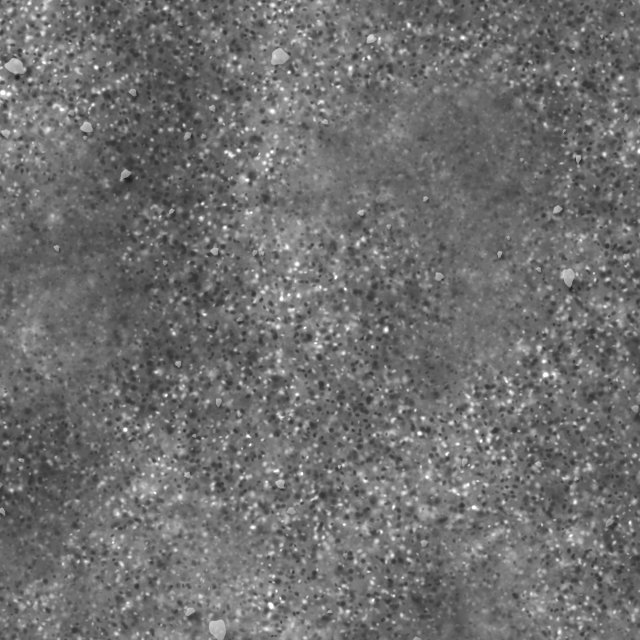
Reproduce this texture procedurally as a Shadertoy shader.

```glsl
// Grey gritty soil: soft tonal patches, fine signed grains and a few pale pebbles.

#define BASE_TONE 0.421
#define PATCH_SCALE 5.0
#define PATCH_CONTRAST 0.17
#define CLUMP_SCALE 36.0
#define CLUMP_CONTRAST 0.10
#define GRAIN_SCALE 82.0
#define GRAIN_CONTRAST 0.18
#define GRIT_SCALE 132.0
#define GRIT_CONTRAST 0.25
#define PEBBLE_TONE 0.68
#define PEBBLE_GRID 9.0
#define PEBBLE_CHANCE 0.2

const float TAU = 6.2831853;

vec4 hash4(vec2 cell) {
    vec4 h = fract(cell.xyxy * vec4(0.1031, 0.1030, 0.0973, 0.1099));
    h += dot(h, h.wzxy + 33.33);
    return fract((h.xxyz + h.yzzw) * h.zywx);
}

float valueNoise(vec2 p) {
    vec2 cell = floor(p);
    vec2 f = fract(p);
    f = f * f * (3.0 - 2.0 * f);
    float low = mix(hash4(cell).x, hash4(cell + vec2(1, 0)).x, f.x);
    float high = mix(hash4(cell + vec2(0, 1)).x, hash4(cell + vec2(1, 1)).x, f.x);
    return mix(low, high, f.y);
}

// Cellular grains: one light or dark elliptical fleck per cell, summed.
float grains(vec2 p) {
    vec2 cell = floor(p);
    float sum = 0.0;
    for (int y = -1; y <= 1; y++)
    for (int x = -1; x <= 1; x++) {
        vec2 id = cell + vec2(x, y);
        vec4 place = hash4(id + 17.0);
        vec4 look = hash4(id + 251.0);
        vec2 offset = p - id - place.xy;
        float angle = TAU * place.z;
        vec2 axis = vec2(cos(angle), sin(angle));
        float radius = mix(0.5, 1.0, place.w);
        vec2 local = vec2(dot(offset, axis), dot(offset, vec2(-axis.y, axis.x)));
        local.y *= mix(1.0, 1.6, look.y);
        float falloff = max(0.0, 1.0 - dot(local, local) / (radius * radius));
        float weight = 2.0 * look.x - 1.0;
        sum += weight * abs(weight) * falloff * falloff;
    }
    return sum;
}

// Scatters lumpy stones, lit from the upper left, over the given tone.
float addPebbles(float tone, vec2 uv, float grid, float chance, vec2 sizes) {
    vec2 cell = floor(uv * grid);
    for (int y = -1; y <= 1; y++)
    for (int x = -1; x <= 1; x++) {
        vec2 id = cell + vec2(x, y);
        vec4 place = hash4(id + grid * 7.0);
        vec4 look = hash4(id + grid * 13.0 + 91.0);
        if (place.z > chance) continue;
        float radius = mix(sizes.x, sizes.y, place.w * place.w);
        vec2 offset = (uv - (id + place.xy) / grid) / radius;
        float turn = TAU * look.x;
        vec2 axis = vec2(cos(turn), sin(turn));
        vec2 local = vec2(dot(offset, axis), dot(offset, vec2(-axis.y, axis.x)));
        local.y *= mix(1.0, 1.7, look.y);
        float angle = atan(local.y, local.x);
        float lumps = 0.12 * sin(3.0 * angle + turn) + 0.06 * sin(5.0 * angle);
        float dist = length(local) * (1.0 + lumps);
        float softness = 0.0016 / radius;

        float shadow = 1.0 - smoothstep(0.4, 1.5, length(offset - vec2(0.4, -0.7)));
        tone -= 0.13 * shadow;
        float light = dot(offset, vec2(-0.05, 0.07));
        float stone = PEBBLE_TONE + 0.14 * (look.z - 0.5) + light;
        float cover = 1.0 - smoothstep(1.0 - softness, 1.0 + softness, dist);
        tone = mix(tone, stone + 0.25 * (tone - BASE_TONE), cover * 0.92);
    }
    return tone;
}

void mainImage(out vec4 fragColor, in vec2 fragCoord) {
    vec2 uv = fragCoord / iResolution.y;

    // Broad light and dark patches
    float patches = valueNoise(uv * PATCH_SCALE + 3.7) - 0.5;
    patches += 0.5 * (valueNoise(uv * PATCH_SCALE * 2.2 + 41.3) - 0.5);
    patches += 0.35 * (valueNoise(uv * PATCH_SCALE * 4.7 + 83.1) - 0.5);

    // Smooth areas alternate with rough, gritty ones
    float roughness = 0.65 * valueNoise(uv * 4.5 + 127.6);
    roughness += 0.35 * valueNoise(uv * 13.0 + 61.2);
    float gritAmount = mix(0.35, 1.2, smoothstep(0.25, 0.68, roughness));

    // Grains at three sizes, plus a faint even powder
    float relief = PATCH_CONTRAST * patches;
    relief += CLUMP_CONTRAST * grains(uv * CLUMP_SCALE);
    relief += gritAmount * GRAIN_CONTRAST * grains(uv * GRAIN_SCALE + 29.4);
    relief += gritAmount * GRIT_CONTRAST * grains(uv * GRIT_SCALE + 71.8);
    relief += 0.06 * grains(uv * GRIT_SCALE * 1.4 + 153.2);

    // Highlights stretch further than shadows
    float tone = BASE_TONE + relief + 1.2 * relief * relief;

    tone = addPebbles(tone, uv, PEBBLE_GRID * 2.5, PEBBLE_CHANCE * 0.4, vec2(0.003, 0.007));
    tone = addPebbles(tone, uv, PEBBLE_GRID, PEBBLE_CHANCE, vec2(0.007, 0.018));

    fragColor = vec4(vec3(clamp(tone, 0.0, 1.0)), 1.0);
}
```
